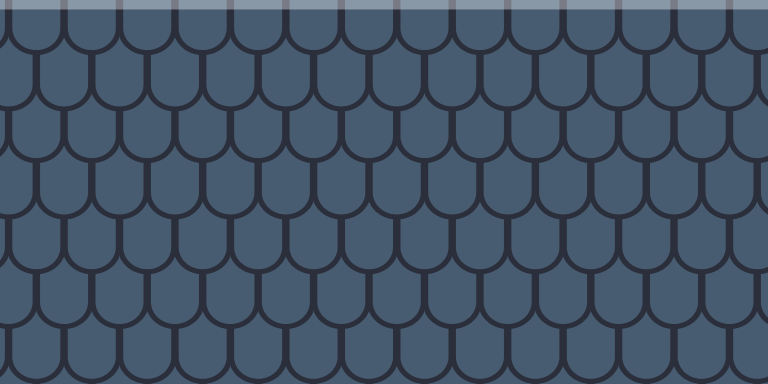
Give the GLSL for this pattern, as a WebGL 1 fragment shader.

```glsl
precision highp float;
// Overlapping rows of round-ended slate roof tiles below a pale ridge strip.

uniform vec2 u_resolution;

// Lengths are in tile widths
const float COLUMNS = 13.85;
const int ROWS = 8;
const float ROW_HEIGHT = 0.988;
const float FIRST_LINE = 0.155;
const float FIRST_BOTTOM = 0.994;
const float HALF_WIDTH = 0.433;
const float OUTLINE = 0.099;
const float ROUND_SQUASH = 1.09;
const float STRIP_HEIGHT = 0.171;

const vec3 SLATE = vec3(0.28, 0.36, 0.44);
const vec3 GROUT = vec3(0.17, 0.18, 0.23);
const vec3 HIGHLIGHT = vec3(0.96, 0.98, 1.0);

// Coverage of the area where the distance is negative
float fill(float dist, float pixel) {
  return clamp(0.5 - dist / pixel, 0.0, 1.0);
}

// Distance to a tile face: straight sides above, squashed half circle below
float tileDistance(vec2 p, float halfWidth, float squash) {
  return length(vec2(p.x, max(p.y, 0.0) * squash)) - halfWidth;
}

// The second row hangs slightly low, the third slightly high
float rowSag(float row) {
  float second = 1.0 - step(0.5, abs(row - 1.0));
  float third = 1.0 - step(0.5, abs(row - 2.0));
  return 0.028 * (second - third);
}

// Paints one row, with its outline, over the colour beneath
vec3 paintRow(vec3 below, vec2 p, float row, float pixel) {
  float stagger = 0.5 * mod(row, 2.0);
  float x = fract(p.x - FIRST_LINE - stagger) - 0.5;
  float bottom = FIRST_BOTTOM + row * ROW_HEIGHT + rowSag(row);
  float roundCentre = bottom - (HALF_WIDTH + OUTLINE) / ROUND_SQUASH;
  float dist = tileDistance(vec2(x, p.y - roundCentre), HALF_WIDTH, ROUND_SQUASH);
  vec3 color = mix(below, GROUT, fill(dist - OUTLINE, pixel));
  return mix(color, SLATE, fill(dist, pixel));
}

void main() {
  // x runs right and y runs down from the top edge
  float pixel = COLUMNS / u_resolution.x;
  vec2 p = vec2(gl_FragCoord.x, u_resolution.y - gl_FragCoord.y) * pixel;

  // Lowest row first, so that each row overlaps the one under it
  vec3 color = GROUT;
  for (int i = 0; i < ROWS; i++) {
    color = paintRow(color, p, float(ROWS - 1 - i), pixel);
  }

  // Translucent ridge strip
  color = mix(color, HIGHLIGHT, 0.38 * fill(p.y - STRIP_HEIGHT, pixel));

  gl_FragColor = vec4(color, 1.0);
}
```
